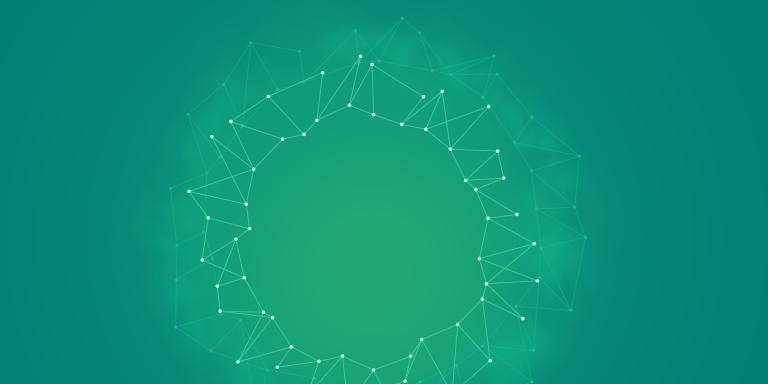
Give the GLSL for this background, as a Shadertoy shader.

```glsl
const float TAU = 6.2831853;
const vec2 RING_CENTER = vec2(0.95, 0.385);

float hash(vec2 p) {
    vec3 q = fract(vec3(p.xyx) * 0.1031);
    q += dot(q, q.yzx + 33.33);
    return fract((q.x + q.y) * q.z);
}

float noise(vec2 p) {
    vec2 cell = floor(p), f = fract(p);
    f = f * f * (3.0 - 2.0 * f);
    return mix(mix(hash(cell), hash(cell + vec2(1, 0)), f.x),
               mix(hash(cell + vec2(0, 1)), hash(cell + vec2(1, 1)), f.x), f.y);
}

float fbm(vec2 p) {
    float sum = 0.0, amplitude = 0.5;
    for (int i = 0; i < 4; i++) {
        sum += amplitude * noise(p);
        p = mat2(1.6, 1.2, -1.2, 1.6) * p + 7.3;
        amplitude *= 0.5;
    }
    return sum;
}

float segmentDistance(vec2 p, vec2 a, vec2 b) {
    vec2 pa = p - a, ba = b - a;
    return length(pa - ba * clamp(dot(pa, ba) / dot(ba, ba), 0.0, 1.0));
}

// Jittered node on one of two concentric rings
vec2 node(float index, float ring, float count, vec2 radii, float seed) {
    vec2 key = vec2(mod(index, count) + seed, ring * 17.0 + seed);
    float angle = (index + 0.5 + 0.8 * (hash(key) - 0.5)) * TAU / count;
    float radius = mix(radii.x, radii.y, ring);
    radius += (hash(key + 41.7) - 0.5) * mix(0.05, 0.10, ring);
    return radius * vec2(cos(angle), sin(angle));
}

// Returns line coverage in x and dot coverage in y
vec2 network(vec2 p, float count, vec2 radii, float seed, float dotRadius, float pixel) {
    float sector = floor(atan(p.y, p.x) / TAU * count);
    float line = 1.0, dots = 1.0;
    for (int k = -4; k <= 4; k++) {
        float i = sector + float(k);
        float chance = hash(vec2(mod(i, count), seed + 5.0));
        vec2 inner = node(i, 0.0, count, radii, seed);
        vec2 outer = node(i, 1.0, count, radii, seed);
        vec2 nextInner = node(i + 1.0, 0.0, count, radii, seed);
        vec2 nextOuter = node(i + 1.0, 1.0, count, radii, seed);
        line = min(line, segmentDistance(p, inner, nextInner));
        line = min(line, segmentDistance(p, inner, outer));
        if (chance > 0.3) line = min(line, segmentDistance(p, outer, nextInner));
        if (chance < 0.45) line = min(line, segmentDistance(p, outer, nextOuter));
        if (chance > 0.65) line = min(line, segmentDistance(p, inner, nextOuter));
        dots = min(dots, min(length(p - inner), length(p - outer)));
    }
    return clamp((vec2(0.0012, dotRadius) - vec2(line, dots)) / pixel + 0.5, 0.0, 1.0);
}

void mainImage(out vec4 fragColor, in vec2 fragCoord) {
    float pixel = 1.0 / iResolution.y;
    vec2 uv = fragCoord * pixel;
    vec2 p = uv - RING_CENTER;
    float r = length(p);

    // Teal field with a soft green centre
    vec3 color = mix(vec3(0.02, 0.535, 0.47), vec3(0.01, 0.495, 0.46),
                     smoothstep(0.55, 1.1, r));
    float smoke = fbm(uv * 5.0 + 3.0);
    float halo = 1.0 - smoothstep(0.36, 0.68, r + (smoke - 0.45) * 0.16);
    color = mix(color, vec3(0.065, 0.615, 0.48), halo);
    float core = 1.0 - smoothstep(0.05, 0.48, length(p - vec2(0.02, -0.09)));
    color = mix(color, vec3(0.13, 0.66, 0.45), core);

    // Smoky mint wisps, strongest at the right
    float band = exp(-pow((r - 0.49) / 0.075, 2.0));
    float wisps = smoothstep(0.32, 0.75, fbm(uv * 9.0));
    float side = 0.6 + 0.4 * smoothstep(-0.2, 0.5, p.x);
    color = mix(color, vec3(0.07, 0.71, 0.55), 0.55 * band * wisps * side);

    // Faint rear mesh, shifted toward the upper right
    vec2 rear = network(p - vec2(0.02, 0.02), 27.0, vec2(0.44, 0.53), 23.0, 0.0042, pixel);
    color = mix(color, vec3(0.12, 0.76, 0.59), rear.x * 0.36);
    color = mix(color, vec3(0.15, 0.77, 0.61), rear.y * 0.55);

    // Bright front mesh
    vec2 front = network(p, 28.0, vec2(0.325, 0.435), 4.0, 0.0046, pixel);
    color = mix(color, vec3(0.28, 0.89, 0.68), front.x * 0.65);
    color = mix(color, vec3(0.78, 1.0, 0.90), front.y * 0.95);

    fragColor = vec4(color, 1.0);
}
```
